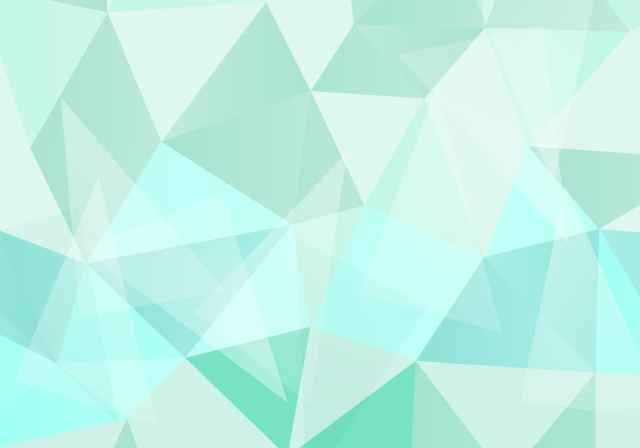
Reproduce this background procedurally as a Shadertoy shader.

```glsl
float hash(vec2 p) {
    return fract(sin(dot(p, vec2(127.1, 311.7))) * 4375.85);
}

// Signed distance to the line ab, positive on its left
float edge(vec2 p, vec2 a, vec2 b) {
    vec2 dir = normalize(b - a);
    return dir.x * (p.y - a.y) - dir.y * (p.x - a.x);
}

// Antialiased triangle coverage for either winding
float triangle(vec2 p, vec2 a, vec2 b, vec2 c) {
    float winding = edge(c, a, b) < 0.0 ? -1.0 : 1.0;
    float d = min(min(edge(p, a, b) * winding, edge(p, b, c) * winding),
                  edge(p, c, a) * winding);
    return clamp(0.5 + d * iResolution.y, 0.0, 1.0);
}

// Jittered mesh vertex, with alternate rows staggered
vec2 vertex(vec2 id, vec2 cell) {
    vec2 jitter = vec2(hash(id), hash(id + 41.3)) - 0.5;
    return (id + vec2(0.5 * mod(id.y, 2.0), 0.0) + 0.66 * jitter) * cell;
}

// Facet tone: aqua band between pale mint above and green below
vec3 facetColor(vec2 p, vec2 center, vec2 seed) {
    // Golden ratio steps keep neighbouring tones apart
    float pick = fract(0.618 * seed.x + 0.37 * seed.y + 0.25 * hash(seed));
    float top = 0.52 + 0.09 * cos(8.0 * (center.x - 0.33));
    float bottom = 0.24 - 0.3 * (1.0 - smoothstep(0.1, 0.45, center.x));
    vec3 tone, pale;

    if (center.y > top) {
        pale = vec3(0.87, 0.96, 0.93);
        tone = pick < 0.33 ? vec3(0.66, 0.89, 0.82)
             : pick < 0.55 ? vec3(0.76, 0.97, 0.90) : vec3(0.87, 0.97, 0.94);
    } else if (center.y > bottom) {
        pale = vec3(0.80, 1.0, 0.97);
        tone = pick < 0.3 ? vec3(0.56, 0.89, 0.85)
             : pick < 0.65 ? vec3(0.61, 1.0, 0.95) : vec3(0.73, 1.0, 0.97);
    } else {
        pale = vec3(0.82, 0.95, 0.91);
        if (abs(center.x - 0.72) < 0.28 && mod(seed.x, 2.0) < 0.5)
            return vec3(0.47, 0.89, 0.77);
        tone = pick < 0.4 ? vec3(0.61, 0.88, 0.80) : vec3(0.81, 0.95, 0.91);
    }

    // Horizontal fade in faint vertical steps
    float facing = hash(seed + 9.7) < 0.3 ? -1.0 : 1.0;
    float fade = clamp(0.5 + facing * (p.x - center.x) * 3.0, 0.0, 1.0);
    return mix(tone, pale, 0.42 * floor(fade * 24.0) / 24.0);
}

void mainImage(out vec4 fragColor, in vec2 fragCoord) {
    vec2 p = fragCoord / iResolution.y;
    vec2 cell = vec2(0.28, 0.24);
    vec2 home = floor(p / cell);
    vec3 sum = vec3(0.0);
    float weight = 0.0;

    // Opaque mesh, each quad split along its shorter diagonal
    for (int j = -1; j <= 1; j++) {
        for (int i = -1; i <= 1; i++) {
            vec2 id = home + vec2(i, j);
            vec2 a = vertex(id, cell);
            vec2 b = vertex(id + vec2(1, 0), cell);
            vec2 c = vertex(id + vec2(1, 1), cell);
            vec2 d = vertex(id + vec2(0, 1), cell);
            if (distance(a, c) > distance(b, d)) {
                vec2 first = a;
                a = b; b = c; c = d; d = first;
            }
            for (int k = 0; k < 2; k++) {
                vec2 tip = k == 0 ? b : d;
                float cover = triangle(p, a, tip, c);
                vec2 center = (a + tip + c) / 3.0;
                sum += cover * facetColor(p, center, id * 2.0 + vec2(k, 7));
                weight += cover;
            }
        }
    }
    vec3 color = sum / max(weight, 0.001);

    // Steep translucent shards laid across the mesh
    for (int k = 0; k < 10; k++) {
        float n = float(k);
        vec2 center = vec2(1.45 * fract(n * 0.618 + 0.2), 0.2 + 0.75 * hash(vec2(n, 3.1)));
        float turn = 1.57 + 1.4 * (hash(vec2(n, 8.4)) - 0.5) + 3.14 * mod(n, 2.0);
        vec2 a = center + 0.36 * vec2(cos(turn), sin(turn));
        vec2 b = center + 0.20 * vec2(cos(turn + 2.1), sin(turn + 2.1));
        vec2 c = center + 0.24 * vec2(cos(turn + 3.8), sin(turn + 3.8));
        float fade = clamp(0.7 + 1.2 * dot(p - center, normalize(a - center)), 0.35, 1.0);
        vec3 tint = k % 4 == 3 ? color * vec3(0.85, 0.94, 0.93) : vec3(0.94, 0.99, 0.98);
        color = mix(color, tint, 0.42 * fade * triangle(p, a, b, c));
    }

    fragColor = vec4(color, 1.0);
}
```
